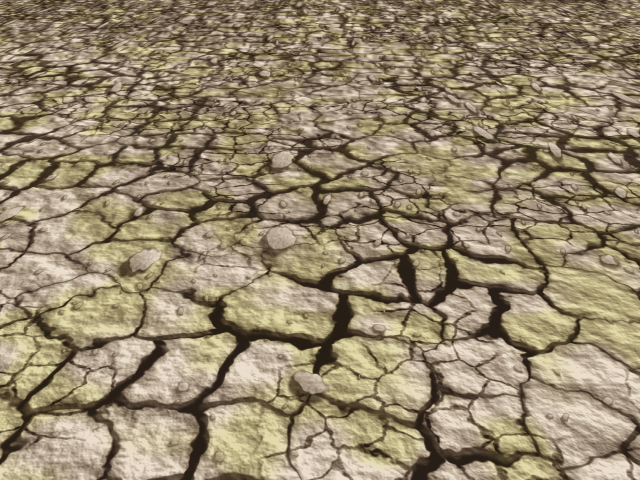
Write a Shadertoy shader that draws this texture.

```glsl
// Sun-baked cracked mud receding towards a horizon just above the canvas.
// A ground plane in perspective carries warped Voronoi plates; the gaps show
// shaded front walls, and slope noise with scattered stones roughens the top.

vec2 hash2(vec2 p) {
    vec3 q = fract(p.xyx * vec3(0.1031, 0.1030, 0.0973));
    q += dot(q, q.yzx + 33.33);
    return fract((q.xx + q.yz) * q.zy);
}

float noise(vec2 p) {
    vec2 i = floor(p), f = fract(p);
    f = f * f * (3.0 - 2.0 * f);
    return mix(mix(hash2(i).x, hash2(i + vec2(1, 0)).x, f.x),
               mix(hash2(i + vec2(0, 1)).x, hash2(i + vec2(1, 1)).x, f.x), f.y);
}

vec2 warp(vec2 p) {
    vec2 bend = vec2(noise(p * 1.4), noise(p * 1.4 + 37.0)) - 0.5;
    vec2 chip = vec2(noise(p * 5.0 + 11.0), noise(p * 5.0 + 71.0)) - 0.5;
    vec2 crumb = vec2(noise(p * 15.0), noise(p * 15.0 + 53.0)) - 0.5;
    return p + 0.42 * bend + 0.14 * chip + 0.05 * crumb;
}

// Distance to the nearest Voronoi border
float border(vec2 p) {
    vec2 cell = floor(p), f = fract(p), nearest = vec2(0);
    float best = 9.0, edge = 9.0;
    for (int k = 0; k < 9; k++) {
        vec2 g = vec2(k % 3 - 1, k / 3 - 1);
        vec2 r = g + 0.1 + 0.8 * hash2(cell + g) - f;
        if (dot(r, r) < best) { best = dot(r, r); nearest = r; }
    }
    for (int k = 0; k < 9; k++) {
        vec2 g = vec2(k % 3 - 1, k / 3 - 1);
        vec2 r = g + 0.1 + 0.8 * hash2(cell + g) - f, d = r - nearest;
        if (dot(d, d) > 1e-4) edge = min(edge, dot(0.5 * (r + nearest), normalize(d)));
    }
    return edge;
}

// Positive on a plate, negative inside a crack of uneven width
float plate(vec2 p) {
    return border(warp(p)) - mix(-0.01, 0.12, noise(p * 0.9 + 5.0));
}

// Lit bumps: slope towards the sun, summed over the sizes a pixel can resolve
float relief(vec2 p, float pixel) {
    float sum = 0.0, freq = 3.0;
    for (int i = 0; i < 5; i++) {
        vec2 q = p * freq + float(i) * 17.0;
        float blur = freq * pixel;
        sum += (noise(q) - noise(q + vec2(0.35, 0.45))) / (1.0 + blur * blur);
        freq *= 2.05;
    }
    return sum;
}

// Scattered stones: x = brightness, y = coverage, z = cast shadow
vec3 stones(vec2 p, float squash, float share, float soft) {
    vec2 cell = floor(p);
    vec3 result = vec3(0);
    for (int k = 0; k < 9; k++) {
        vec2 id = cell + vec2(k % 3 - 1, k / 3 - 1);
        vec2 h = hash2(id + 91.0), size = hash2(id + 23.0);
        if (h.x > share) continue;
        vec2 d = (p - id - hash2(id + 7.0)) * vec2(1, squash);
        float a = (h.y - 0.5) * 2.4, radius = 0.07 + 0.13 * size.x * size.x;
        mat2 turn = mat2(cos(a), -sin(a), sin(a), cos(a));
        vec2 shape = vec2(1, 1.3 + 0.7 * size.y);
        float lump = 0.06 * (noise(d * 18.0 + id * 5.0) - 0.5);
        float body = length(turn * d * shape) + lump - radius;
        float shade = length(turn * (d + radius * vec2(0.35, 0.4)) * shape) + lump - radius;
        float cover = smoothstep(soft, -soft, body);
        float light = 0.76 + 0.22 * dot(d / radius, vec2(0.5, 0.8)) + 0.15 * (noise(d * 45.0) - 0.5);
        result.z = max(result.z, smoothstep(0.03 + soft, -0.03, shade));
        result.xy = mix(result.xy, vec2(light, 1), cover);
    }
    return result;
}

vec3 ground(vec2 uv) {
    // Perspective: one plane unit is about one plate
    float drop = max(1.2 - uv.y, 0.05);
    vec2 p = vec2((uv.x - 0.667) * 4.8, 7.2) / drop + vec2(40, 3);
    float pixel = 7.2 / (drop * drop * iResolution.y);
    float soft = 0.012 + 0.35 * pixel;
    float far = smoothstep(0.35, 1.0, uv.y);

    // Plate tops, with fine stretched grain in the distance
    float bumps = relief(p, pixel);
    float grain = noise(uv * vec2(55, 120)) + noise(uv * vec2(110, 190) + 9.0) - 1.0;
    float patches = noise(p * vec2(0.35, 0.2)) - 0.5;
    float tone = 0.77 - 0.07 * far + 0.34 * bumps + 0.42 * far * grain + 0.16 * patches;

    // Hairline cracks on some plates, then the rounded rims
    float hair = border(warp(p * 1.9 + 20.0)) - 0.03;
    float hairGate = smoothstep(0.45, 0.65, noise(p * 0.8 + 60.0));
    tone -= 0.5 * hairGate * smoothstep(soft * 2.0, -soft, hair);
    float edge = plate(p);
    tone -= 0.14 * smoothstep(0.1, 0.0, edge);

    // Stones and pebbles
    float squash = 0.667 * drop;
    vec3 big = stones(p * 0.9, squash, 0.22, soft);
    vec3 small = stones(p * 3.1, squash, 0.25, soft * 3.0);
    tone = mix(tone * (1.0 - 0.4 * small.z), small.x, small.y * 0.85);

    // Open cracks: a brown wall under the far rim, dark floor below it
    float wall = smoothstep(-0.03, 0.05, plate(p + vec2(0.02, 0.09)));
    float depth = 0.03 + wall * (0.21 + 0.16 * bumps);
    float gap = smoothstep(soft, -soft, edge) * (1.0 - 0.35 * far);
    tone = mix(tone, depth, gap);
    tone = mix(tone * (1.0 - 0.6 * big.z), big.x + 0.1 * bumps, big.y);
    tone = clamp(tone, 0.02, 1.0);

    // Umber to pale clay, with a faint film of algae
    vec3 clay = mix(vec3(0.13, 0.10, 0.085), vec3(0.92, 0.87, 0.80), pow(vec3(tone), vec3(1.0, 1.1, 1.25)));
    float algae = smoothstep(0.4, 0.75, noise(p * 1.7 + 31.0)) * (1.0 - big.y);
    return clay * mix(vec3(1), vec3(0.96, 0.98, 0.82), algae);
}

void mainImage(out vec4 fragColor, in vec2 fragCoord) {
    // Four samples per pixel
    vec3 color = vec3(0);
    for (int k = 0; k < 4; k++) {
        vec2 offset = vec2(k % 2, k / 2) * 0.5 - 0.25;
        color += ground((fragCoord + offset) / iResolution.y);
    }
    fragColor = vec4(color / 4.0, 1);
}
```
